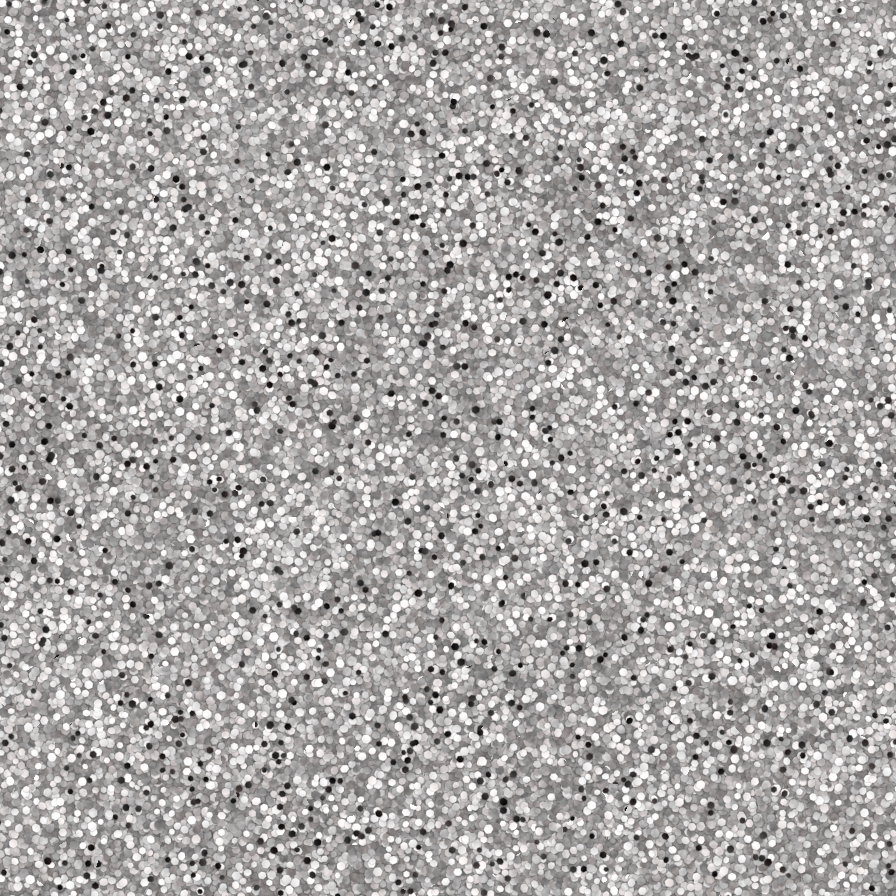
A three.js fragment shader for this texture:

```glsl
// Silver glitter: packed grey flakes, bright glints and scattered dark specks.
varying vec2 vUv;

// Flake radii and edge width, in canvas units
const float GREY_RADIUS = 0.0045;
const float GLINT_RADIUS = 0.0043;
const float SPECK_RADIUS = 0.0034;
const float EDGE = 0.0010;

// Grid cells across the canvas, and the share of cells that hold a flake
const float GREY_CELLS = 130.0;
const float SPARSE_CELLS = 110.0;
const float UNDER_SHARE = 1.0;
const float OVER_SHARE = 0.8;
const float GLINT_SHARE = 0.27;
const float SPECK_SHARE = 0.085;

// Darkest and lightest tone of each kind
const vec2 UNDER_TONES = vec2(0.46, 0.84);
const vec2 OVER_TONES = vec2(0.48, 0.90);
const vec2 GLINT_TONES = vec2(0.89, 1.02);
const vec2 SPECK_TONES = vec2(0.06, 0.25);

const float GAP_TONE = 0.58;
const vec3 WARM_TINT = vec3(0.010, -0.003, -0.003);
const float HUE_SPREAD = 0.018;
const float TILT_SHADE = 0.05;
const float SHADOW = 0.12;
const float CLUMPING = 0.9;
const float CLUMP_SCALE = 9.0;
const float GRAIN_SCALE = 210.0;
const float GRAIN = 0.09;
const float DRIFT_SCALE = 4.0;
const float DRIFT = 0.035;

vec3 hash3(vec2 p, float seed) {
  vec3 q = fract(vec3(p.xyx + seed * 17.3) * vec3(0.1031, 0.1030, 0.0973));
  q += dot(q, q.yxz + 33.33);
  return fract((q.xxy + q.yzz) * q.zyx);
}

vec2 gradientAt(vec2 cell) {
  float angle = 6.2832 * hash3(cell, 11.0).x;
  return vec2(cos(angle), sin(angle));
}

// Gradient noise, roughly -0.7 to 0.7
float gradientNoise(vec2 p) {
  vec2 i = floor(p);
  vec2 f = fract(p);
  vec2 u = f * f * f * (f * (f * 6.0 - 15.0) + 10.0);
  float a = dot(gradientAt(i), f);
  float b = dot(gradientAt(i + vec2(1.0, 0.0)), f - vec2(1.0, 0.0));
  float c = dot(gradientAt(i + vec2(0.0, 1.0)), f - vec2(0.0, 1.0));
  float d = dot(gradientAt(i + 1.0), f - 1.0);
  return mix(mix(a, b, u.x), mix(c, d, u.x), u.y);
}

// Distance from the centre of a softened hexagon
float flakeDistance(vec2 p) {
  vec2 q = abs(p);
  float hexagon = max(q.x * 0.866 + q.y * 0.5, q.y);
  return mix(length(p), hexagon, 0.6);
}

// Lays one scattered layer of flakes over the colour below
vec3 addFlakes(vec3 color, vec2 uv, float seed, float cells, float share,
               float radius, vec2 tones) {
  vec2 home = floor(uv * cells);
  float clump = gradientNoise(uv * CLUMP_SCALE + seed * 5.7);
  float localShare = share * (1.0 + CLUMPING * clump);
  for (int y = -1; y <= 1; y++) {
    for (int x = -1; x <= 1; x++) {
      vec2 cell = home + vec2(float(x), float(y));
      vec3 place = hash3(cell, seed);
      vec3 look = hash3(cell, seed + 3.0);
      float present = step(place.z, localShare);

      float angle = 6.2832 * look.x;
      vec2 axis = vec2(cos(angle), sin(angle));
      vec2 p = uv - (cell + place.xy) / cells;
      p = vec2(dot(p, axis), dot(p, vec2(-axis.y, axis.x)));
      p.x *= mix(0.9, 1.2, look.z);
      float r = radius * mix(0.75, 1.15, fract(look.z * 7.0 + look.x));
      float d = flakeDistance(p);

      // Thin shadow around the rim, then the tilted face
      float rim = 1.0 - smoothstep(r, r + 2.0 * EDGE, d);
      color *= 1.0 - SHADOW * rim * present;
      float tone = mix(tones.x, tones.y, look.y) + TILT_SHADE * p.x / r;
      float hue = HUE_SPREAD * (fract(look.y * 13.0) - 0.5);
      vec3 face = tone + WARM_TINT + hue * vec3(1.0, -0.3, -0.7);
      float cover = 1.0 - smoothstep(r - EDGE, r + EDGE, d);
      color = mix(color, face, cover * present);
    }
  }
  return color;
}

void main() {
  vec2 uv = vUv;
  float grain = GRAIN * gradientNoise(uv * GRAIN_SCALE);
  float drift = DRIFT * gradientNoise(uv * DRIFT_SCALE + 2.5);

  // Grey bed of overlapping flakes
  vec3 color = vec3(GAP_TONE) + WARM_TINT + grain;
  color = addFlakes(color, uv, 1.0, GREY_CELLS, UNDER_SHARE, GREY_RADIUS, UNDER_TONES);
  color = addFlakes(color, uv, 2.0, GREY_CELLS, OVER_SHARE, GREY_RADIUS, OVER_TONES);
  color += grain + drift;

  // Glints and specks on top
  color = addFlakes(color, uv, 7.0, SPARSE_CELLS, GLINT_SHARE, GLINT_RADIUS, GLINT_TONES);
  color = addFlakes(color, uv, 9.0, SPARSE_CELLS, SPECK_SHARE, SPECK_RADIUS, SPECK_TONES);

  gl_FragColor = vec4(clamp(color, 0.0, 1.0), 1.0);
}
```
